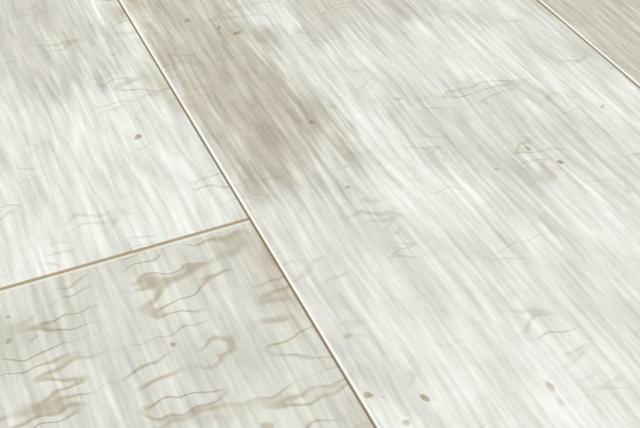
A Shadertoy shader for this texture:

```glsl
// Whitewashed, worn wooden floor planks seen obliquely. Two vanishing points turn
// the canvas into plank coordinates (x across, y along); gradient noise stretched
// along the planks makes the grain, and ragged boxes make the worn areas.

#define GRAIN_VANISH vec2(-0.767, 2.732)  // where the long seams meet
#define CROSS_VANISH vec2(8.51, 2.732)    // where the end joints meet
#define PLANK_WIDTH 0.566
#define PLANK_LENGTH 5.0
#define SEAM_WIDTH 0.0022
#define GRAIN_DEPTH 0.095
#define PALE vec3(0.925, 0.935, 0.905)
#define WASH vec3(0.865, 0.865, 0.83)
#define TAUPE vec3(0.735, 0.71, 0.645)
#define BEIGE vec3(0.79, 0.75, 0.65)
#define STAIN vec3(0.62, 0.55, 0.44)

vec2 hash2(vec2 p) {
    p = vec2(dot(p, vec2(127.1, 311.7)), dot(p, vec2(269.5, 183.3)));
    return 2.0 * fract(sin(p) * 43758.5) - 1.0;
}

// Gradient noise, roughly -0.7 to 0.7
float noise(vec2 p) {
    vec2 i = floor(p), f = p - i;
    vec2 w = f * f * f * (f * (f * 6.0 - 15.0) + 10.0);
    vec2 e = vec2(0.0, 1.0);
    return mix(mix(dot(hash2(i), f), dot(hash2(i + e.yx), f - e.yx), w.x),
               mix(dot(hash2(i + e), f - e), dot(hash2(i + e.yy), f - e.yy), w.x), w.y);
}

float fbm(vec2 p) {
    float sum = 0.0, amp = 0.6;
    for (int i = 0; i < 4; i++) {
        sum += amp * noise(p);
        p = p * 2.03 + 17.3;
        amp *= 0.55;
    }
    return sum;
}

// Box with its border pushed in and out by 'ragged'
float wornArea(vec2 q, vec2 centre, vec2 size, float ragged) {
    vec2 e = abs(q - centre) - size;
    return 1.0 - smoothstep(-0.06, 0.05, max(e.x, e.y) + ragged);
}

// Smooth-edged line; 'px' is the size of a pixel in the units of d
float line(float d, float halfWidth, float px) {
    return 1.0 - smoothstep(halfWidth - 0.5 * px, halfWidth + px, abs(d));
}

void mainImage(out vec4 fragColor, in vec2 fragCoord) {
    // Canvas to floor: x = 0 and x = 1 are the long seams
    vec2 p = fragCoord / iResolution.y;
    float depth = GRAIN_VANISH.y - p.y;
    float across = ((p.x - GRAIN_VANISH.x) / depth - 0.604) / PLANK_WIDTH;
    float along = ((CROSS_VANISH.x - p.x) / depth - 3.534) * 0.53;
    vec2 q = vec2(across, along);
    vec2 px = fwidth(q);

    // Plank index and signed distances to its seams
    float column = floor(across);
    float run = along / PLANK_LENGTH + (column + 1.0) * 0.37;
    float seam = across - round(across);
    float joint = (run - round(run)) * PLANK_LENGTH;
    vec2 g = q + 9.0 * hash2(vec2(column, floor(run)) + 3.0);

    // Grain: wavering streaks at two scales, broken by short pores
    vec2 bent = g + vec2(0.014 * noise(g * vec2(5.0, 4.0)), 0.0);
    float streak = noise(bent * vec2(62.0, 8.0)) + 0.7 * noise(bent * vec2(120.0, 15.0));
    float speckle = noise(g * vec2(150.0, 70.0));
    float tone = fbm(g * vec2(6.0, 3.0));

    // Worn areas, with borders drawn out along the grain
    float ragged = 0.16 * fbm(g * vec2(9.0, 5.0)) + 0.035 * streak;
    float mainPlank = step(0.0, across) * step(across, 1.0);
    float worn = mainPlank * max(wornArea(q, vec2(0.15, 0.34), vec2(0.13, 0.31), ragged),
        max(0.6 * wornArea(q, vec2(0.57, 0.46), vec2(0.20, 0.10), ragged),
            0.35 * wornArea(q, vec2(0.60, 0.03), vec2(0.17, 0.13), 1.5 * ragged)));
    float leftPlank = step(across, 0.0);
    worn += leftPlank * step(0.0, along)
        * 0.5 * wornArea(q, vec2(-0.34, 0.66), vec2(0.27, 0.24), ragged);
    float aged = leftPlank * step(along, 0.0);
    worn += aged * (0.32 + 0.5 * tone) + 0.8 * step(1.0, across);
    worn = clamp(worn * (0.8 + 0.9 * tone), 0.0, 1.0);

    vec3 color = mix(WASH, PALE, smoothstep(-0.32, 0.28, tone + 0.12 * streak));
    color = mix(color, TAUPE, worn * 0.9);

    // Beige wear along the plank edges
    float edgeWear = exp(-abs(seam) * 26.0) * smoothstep(-0.08, 0.3, fbm(g * vec2(9.0, 6.0)));
    edgeWear += 0.5 * aged * exp(-abs(joint) * 22.0) * smoothstep(-0.1, 0.3, tone);
    color = mix(color, BEIGE * 0.94, clamp(edgeWear, 0.0, 0.8));

    // Fine cracks across the grain, denser on the aged plank
    vec2 crackPos = g * vec2(5.0, 30.0) + vec2(0.0, 0.5 * noise(g * 24.0));
    float crack = 1.0 - smoothstep(0.0, 0.07, abs(noise(crackPos)));
    crack *= smoothstep(0.0, 0.3, noise(g * vec2(8.0, 11.0) + 5.0) + 0.16 * aged);
    color = mix(color, BEIGE * 0.9, crack * (0.4 + 0.35 * aged));

    // Scattered brown flecks
    float fleck = smoothstep(0.36, 0.52, noise(g * vec2(34.0, 42.0)) + 0.1 * speckle);
    fleck *= smoothstep(-0.05, 0.3, noise(g * 6.0 + 11.0));
    color = mix(color, STAIN, 0.7 * fleck);

    // Embossed relief
    color += GRAIN_DEPTH * (streak + 0.3 * speckle) * (1.0 + 0.3 * worn);

    // End joints, then long seams: a dark gap beside a bright bevel
    color = mix(color, PALE, 0.6 * line(joint + 0.005, SEAM_WIDTH, px.y));
    color = mix(color, STAIN * 1.08, 0.85 * line(joint, SEAM_WIDTH, px.y));
    color = mix(color, STAIN * 0.85, 0.85 * line(seam + 0.003, SEAM_WIDTH, px.x));
    color = mix(color, vec3(0.97, 0.97, 0.95), line(seam - 0.002, SEAM_WIDTH, px.x));

    fragColor = vec4(clamp(color, 0.0, 1.0), 1.0);
}
```
